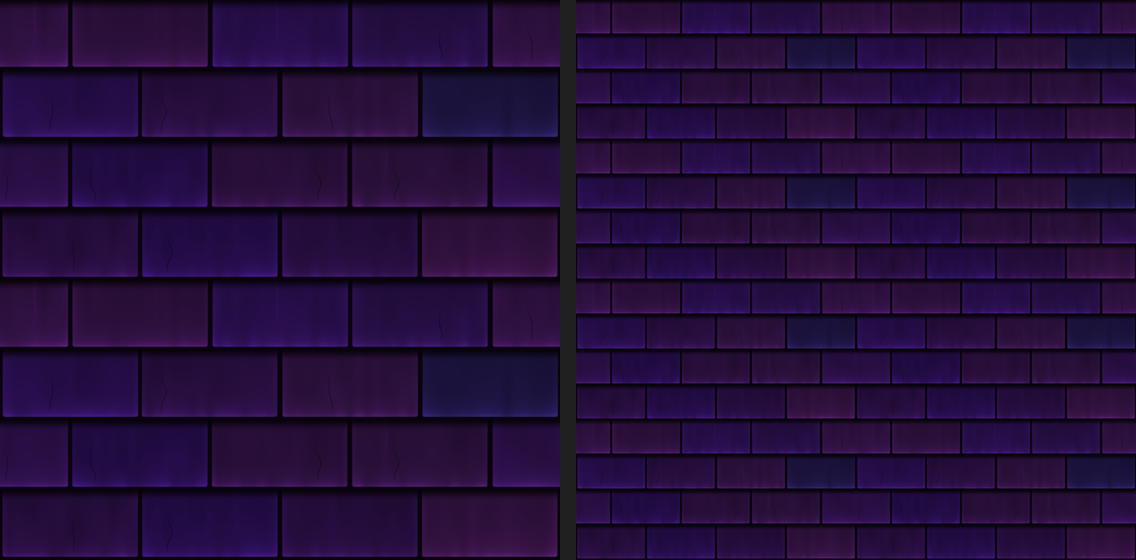
Left: one tile. Right: repeated 2 by 2.
A WebGL 1 fragment shader for this texture:

```glsl
precision highp float;
// Overlapping purple slates, 4 across and 8 down in running bond.
// Each slate is an open-topped rounded box with a lit lip, a shadow from the
// course above and wrapped per-slate tint, streaks and hairline cracks.
uniform vec2 u_resolution;

float hash(vec2 p) {
  return fract(sin(dot(p, vec2(127.1, 311.7))) * 43758.5453);
}

float noise(vec2 p) {
  vec2 i = floor(p), f = fract(p);
  f = f * f * (3.0 - 2.0 * f);
  return mix(mix(hash(i), hash(i + vec2(1.0, 0.0)), f.x),
             mix(hash(i + vec2(0.0, 1.0)), hash(i + 1.0), f.x), f.y);
}

// Tint drifts from indigo to plum along a course, with one navy slate
vec3 slateTint(vec2 id) {
  float peak = 0.4 + id.y * (1.85 - 0.33 * id.y);
  float warmth = 0.5 + 0.5 * cos(1.5708 * (id.x - peak));
  warmth = clamp(warmth + 0.25 * (hash(id + 9.0) - 0.5), 0.0, 1.0);
  vec3 tint = mix(vec3(0.130, 0.046, 0.262), vec3(0.172, 0.060, 0.218), warmth);
  vec2 toNavy = id - vec2(3.0, 1.0);
  tint = mix(tint, vec3(0.105, 0.072, 0.235), exp(-2.0 * dot(toNavy, toNavy)));
  return tint * (0.95 + 0.13 * hash(id + 2.0));
}

void main() {
  // Courses are counted from the top; even ones shift by half a slate
  vec2 grid = gl_FragCoord.xy / u_resolution * vec2(4.0, 8.0);
  float course = 7.0 - floor(grid.y);
  grid.x += 0.5 * (1.0 - mod(course, 2.0));
  vec2 id = mod(vec2(floor(grid.x), course), 4.0);
  vec2 f = fract(grid);
  vec2 p = (f - 0.5) * vec2(0.25, 0.125);
  p.x += 0.0016 * (hash(id + 4.0) - 0.5);

  // Rounded box, open at the top
  vec2 edge = vec2(abs(p.x) - 0.1208, -p.y - 0.0567);
  vec2 corner = edge + 0.004;
  float dist = length(max(corner, 0.0)) + min(max(corner.x, corner.y), 0.0) - 0.004;
  float soft = max(0.0018, 0.75 / u_resolution.y);
  float slate = 1.0 - smoothstep(-soft, soft, dist);

  // Vertical streaks and broad mottling
  vec2 seed = id * 37.0;
  float streak = noise(f * vec2(16.0, 1.6) + seed);
  float mottle = noise(f * vec2(5.0, 2.5) + seed + 11.0);
  vec3 color = slateTint(id) * (0.88 + 0.13 * streak + 0.12 * mottle);
  color *= mix(1.08, 0.9, f.y);

  // Hairline crack and pale scuff on some slates
  float wander = 0.06 * (noise(vec2(f.y * 5.0, 3.0) + seed) - 0.5);
  float crackX = abs(f.x - 0.15 - 0.7 * hash(id + 3.0) - wander);
  float crack = (1.0 - smoothstep(0.0, 0.009, crackX)) * step(0.55, hash(id + 5.0));
  crack *= smoothstep(0.08, 0.2, f.y) * (1.0 - smoothstep(0.4, 0.75, f.y));
  color *= 1.0 - 0.28 * crack;
  float scuffX = abs(f.x - 0.2 - 0.6 * hash(id + 6.0) + 0.4 * wander);
  float scuff = (1.0 - smoothstep(0.0, 0.016, scuffX)) * step(0.5, hash(id + 7.0));
  color *= 1.0 + 0.15 * scuff * smoothstep(0.25, 0.6, f.y) * streak;

  // Soft glow along the sides, brighter lip along the bottom
  float sideGlow = exp(min(edge.x, 0.0) / 0.006);
  float lip = 0.45 * exp(min(edge.y, 0.0) / 0.003) + 0.4 * exp(min(edge.y, 0.0) / 0.014);
  color *= 1.0 + (0.32 * sideGlow + lip) * (0.75 + 0.5 * streak);

  // Shadow below the course above, then the dark joints
  float below = 0.0625 - p.y;
  color *= mix(0.22, 1.0, smoothstep(-0.002, 0.019, below));
  vec3 joint = vec3(0.035, 0.010, 0.055) * (0.7 + 0.3 * smoothstep(0.0, 0.02, below));
  gl_FragColor = vec4(mix(joint, color, slate), 1.0);
}
```
